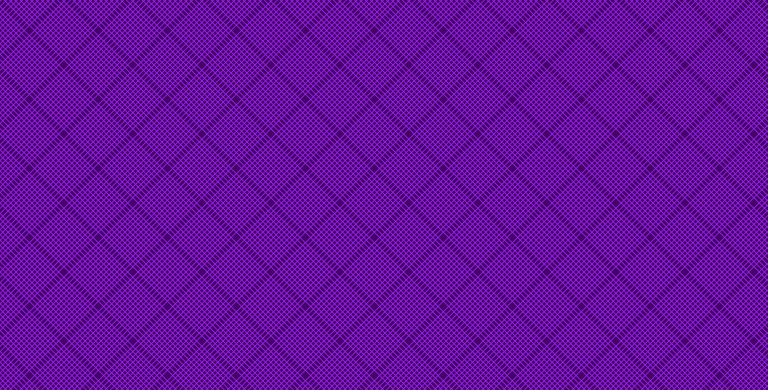
Reproduce this pattern procedurally as a Shadertoy shader.

```glsl
// Box-filtered coverage of a stripe of half-width h at distance d
vec2 stripe(vec2 d, float h, float footprint) {
    vec2 hi = min(d + 0.5 * footprint, vec2(h));
    vec2 lo = max(d - 0.5 * footprint, vec2(-h));
    return max(hi - lo, 0.0) / footprint;
}

void mainImage(out vec4 fragColor, in vec2 fragCoord) {
    const float threads = 13.0;
    float repeats = 260.0 / 46.0;

    // Diagonal axes, one unit per large diamond, with a crossing at the origin
    vec2 p = (fragCoord / iResolution.y - vec2(0.783, 0.568)) * repeats;
    vec2 diagonal = vec2(p.x + p.y, p.x - p.y);
    float pixel = 1.4142 * repeats / iResolution.y;

    // Fine threads, with the one at each diamond edge left out
    vec2 slot = diagonal * threads;
    vec2 nearest = floor(slot + 0.5);
    vec2 present = step(0.5, mod(nearest, threads));
    vec2 thread = present * stripe(slot - nearest, 0.11, pixel * threads);

    // Threads over the dark ground
    float light = 1.0 - (1.0 - thread.x) * (1.0 - thread.y);
    vec3 color = mix(vec3(0.262, 0.018, 0.408), vec3(0.63, 0.137, 0.96), light);
    fragColor = vec4(color, 1.0);
}
```
